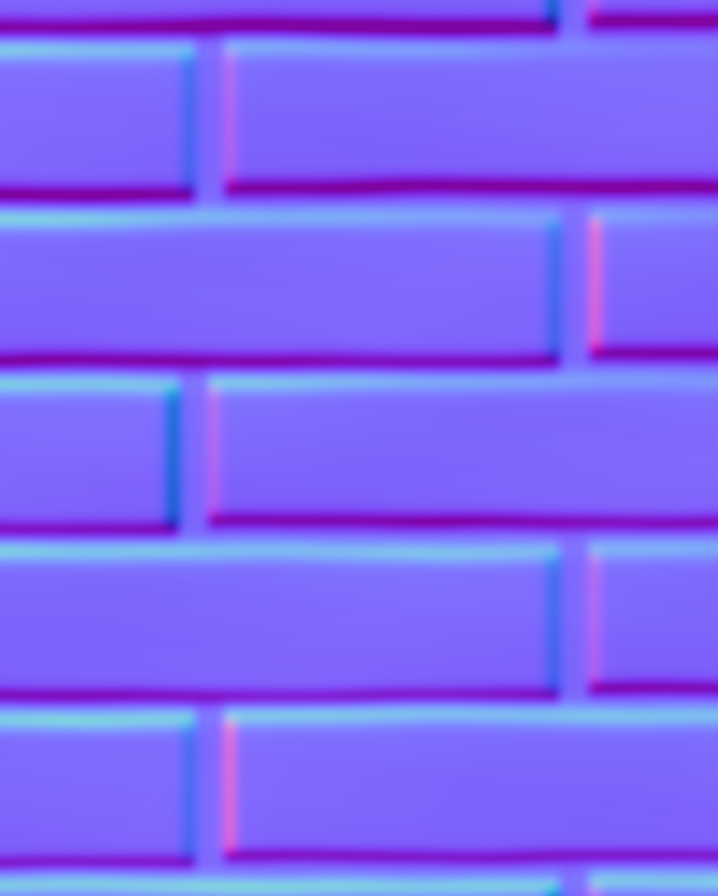
Give the GLSL for this texture map, as a WebGL 1 fragment shader.

```glsl
precision highp float;

uniform vec2 u_resolution;

// Lengths are fractions of the canvas height
const float COURSE_PITCH = 0.1865;
const float FIRST_BED = 0.027;
const float BRICK_PITCH = 0.8;
const float BED_HALF = 0.0135;
const float JOINT_HALF = 0.0225;
const float FACE_TILT = -0.19;

float bell(float offset, float width) {
  float t = offset / width;
  return exp(-0.5 * t * t);
}

// Layered sines, roughly -1 to 1
float ripple(float x, float seed) {
  return 0.55 * sin(9.0 * x + 2.3 * seed)
       + 0.30 * sin(21.0 * x + 4.1 * seed)
       + 0.15 * sin(43.0 * x + 1.7 * seed);
}

float jointPosition(float course) {
  float stagger = mod(course, 2.0);
  return mix(0.225, 0.641, stagger) + 0.009 * cos(1.6 * course);
}

// Slope added by the bevelled edges of one course of bricks
vec2 courseSlope(vec2 p, float course) {
  float joint = jointPosition(course);
  float side = mod(p.x - joint + 0.5 * BRICK_PITCH, BRICK_PITCH) - 0.5 * BRICK_PITCH;
  float brick = floor((p.x - joint) / BRICK_PITCH);
  float body = smoothstep(0.006, 0.027, abs(side));

  // Uneven upper and lower edges
  float bed = FIRST_BED + course * COURSE_PITCH;
  float lift = mix(-0.004, 0.004, mod(brick, 2.0) < 0.5 ? 1.0 : 0.0);
  float low = bed + BED_HALF + lift + 0.0022 * ripple(p.x, course);
  float high = bed + COURSE_PITCH - BED_HALF + 0.5 * lift
             + 0.0022 * ripple(p.x, course + 7.0);
  float inside = smoothstep(low - 0.008, low + 0.014, p.y)
               * (1.0 - smoothstep(high - 0.014, high + 0.008, p.y));

  // Upper bevels fade and lower bevels deepen with height
  float upperDepth = 0.76 - 0.85 * p.x * high + 0.07 * ripple(p.x, course + 3.0);
  float lowerDepth = 0.58 + 0.26 * low + 0.05 * ripple(p.x, course + 5.0);
  float upper = upperDepth * bell(p.y - high, 0.0095) * mix(0.15, 1.0, body);
  float lower = lowerDepth * bell(p.y - low, mix(0.0068, 0.0096, p.y)) * body;
  float bow = 0.12 * ((p.y - low) / (high - low) - 0.5) * inside * body;

  // Bevels on either side of the upright joint
  float leftDepth = 0.50 + 0.19 * cos(2.0 * (course - 2.0));
  float rightDepth = 0.45 + 0.20 * cos(2.1 * (course - 3.0));
  float across = rightDepth * bell(side - JOINT_HALF, 0.0075)
               - leftDepth * bell(side + JOINT_HALF, 0.0080);
  return vec2(across * inside, upper - lower + bow);
}

// Faint horizontal streaks and broad unevenness on the faces
vec2 faceWear(vec2 p) {
  float streak = ripple(0.6 * p.x + 5.0 * p.y, 1.0);
  float swell = sin(8.0 * p.x - 11.0 * p.y + 1.5 * sin(6.0 * p.y));
  return vec2(0.012 * swell - 0.010, 0.018 * streak + 0.018 * swell);
}

vec3 encodeNormal(vec2 slope) {
  vec2 tilt = slope * min(1.0, 0.96 / max(length(slope), 0.001));
  float facing = sqrt(1.0 - dot(tilt, tilt));
  return 0.5 + 0.5 * vec3(tilt, facing);
}

void main() {
  vec2 p = gl_FragCoord.xy / u_resolution.y;
  float nearest = floor((p.y - FIRST_BED) / COURSE_PITCH);

  // Neighbouring courses overlap softly in the mortar
  vec2 slope = vec2(0.0, FACE_TILT) + faceWear(p);
  for (int i = -1; i <= 1; i++) {
    slope += courseSlope(p, nearest + float(i));
  }
  gl_FragColor = vec4(encodeNormal(slope), 1.0);
}
```
